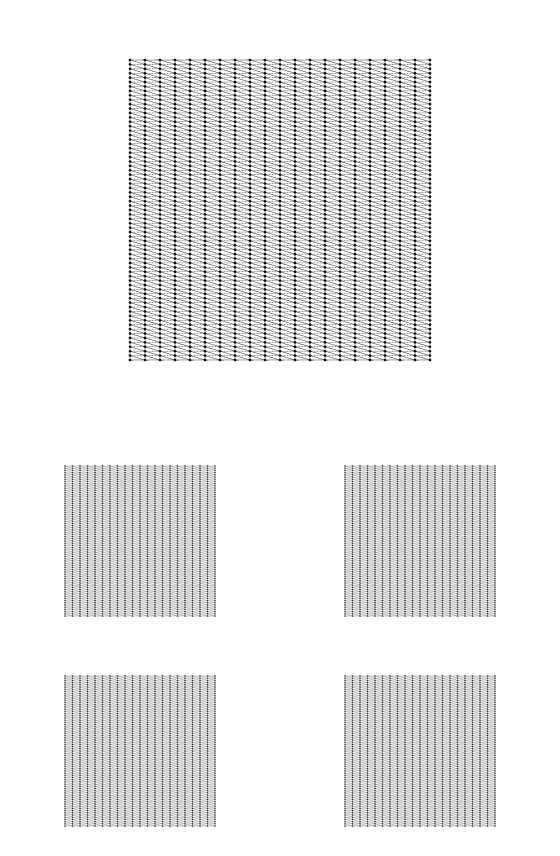
Top: one tile. Bottom: repeated 2 by 2.
A Shadertoy shader for this pattern:

```glsl
// A square lattice of dotted columns joined by dashed rows and slanted solid lines.
#define COLUMNS 20.0
#define ROWS 68.0
#define SIDE 0.7143         // side of the square, in canvas heights
#define LINE_WIDTH 0.00105  // in canvas heights
#define DOT_RADIUS 0.0030
#define DASHES 5.0          // dashes per column
#define DASH_FILL 0.62      // inked share of each dash period
#define PAPER vec3(1.0)
#define INK vec3(0.03)

// Share of a pixel covered by a line whose centre lies at signed distance d.
float lineCoverage(float d, float pixel) {
    float halfWidth = 0.5 * LINE_WIDTH;
    float upper = min(d + halfWidth, 0.5 * pixel);
    float lower = max(d - halfWidth, -0.5 * pixel);
    return clamp((upper - lower) / pixel, 0.0, 1.0);
}

// Smoothed inside of a shape; depth is positive within it.
float fillCoverage(float depth, float pixel) {
    return clamp(0.5 + depth / pixel, 0.0, 1.0);
}

float over(float a, float b) {
    return 1.0 - (1.0 - a) * (1.0 - b);
}

void mainImage(out vec4 fragColor, in vec2 fragCoord) {
    float pixel = 1.0 / iResolution.y;
    vec2 p = (fragCoord - 0.5 * iResolution.xy) * pixel;

    // Lattice coordinates, counted from the top left corner of the square
    vec2 count = vec2(COLUMNS, ROWS);
    vec2 cell = SIDE / count;
    vec2 grid = vec2(p.x + 0.5 * SIDE, 0.5 * SIDE - p.y) / cell;
    vec2 node = clamp(round(grid), vec2(0.0), count);
    vec2 offset = (grid - node) * cell;

    // Columns, and rows that are solid only along the border
    float columns = lineCoverage(offset.x, pixel);
    float rows = lineCoverage(offset.y, pixel);
    float dashDepth = 0.5 * DASH_FILL - abs(fract(grid.x * DASHES) - 0.5);
    float dash = fillCoverage(dashDepth * cell.x / DASHES, pixel);
    bool border = node.y < 0.5 || node.y > ROWS - 0.5;
    rows *= border ? 1.0 : dash;

    // Slanted lines drop one row per column
    float slant = fract(grid.y - grid.x + 0.5) - 0.5;
    float diagonals = lineCoverage(slant * cell.x * cell.y / length(cell), pixel);

    // Keep the lines within the square
    vec2 edge = 0.5 * (SIDE + LINE_WIDTH) - abs(p);
    float inside = fillCoverage(min(edge.x, edge.y) + 0.5 * pixel, pixel);
    float ink = over(over(columns, rows), diagonals) * inside;

    // Dots on every lattice node
    ink = over(ink, fillCoverage(DOT_RADIUS - length(offset), pixel));

    fragColor = vec4(mix(PAPER, INK, ink), 1.0);
}
```
